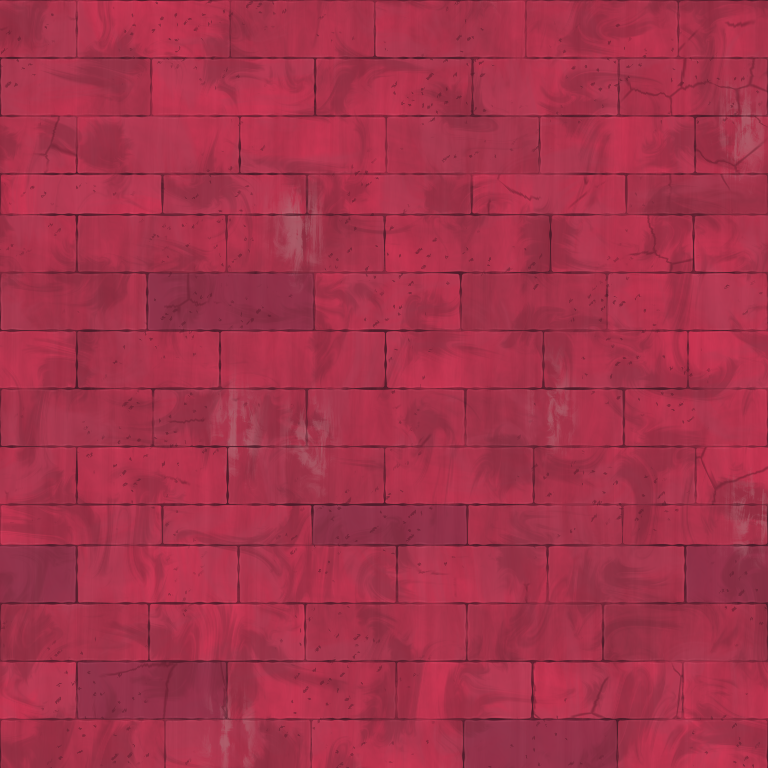
Reproduce this texture procedurally as a Shadertoy shader.

```glsl
float hash(vec2 p) {
    vec3 q = fract(vec3(p.xyx) * 0.1031);
    q += dot(q, q.yzx + 33.33);
    return fract((q.x + q.y) * q.z);
}

// Layered, rotated and warped sines, roughly -0.8 to 0.8
float clouds(vec2 p) {
    float sum = 0.0, amp = 0.5;
    for (int i = 0; i < 6; i++) {
        p = mat2(0.8, -0.6, 0.6, 0.8) * p * 1.7 + 1.3;
        p += 0.8 * sin(p.yx * 1.1 + float(i));
        sum += amp * sin(p.x) * sin(p.y);
        amp *= 0.65;
    }
    return sum;
}

// Cellular noise: nearest distance, second distance, cell id
vec3 cells(vec2 p) {
    vec3 best = vec3(9.0, 9.0, 0.0);
    for (int j = -1; j <= 1; j++)
    for (int i = -1; i <= 1; i++) {
        vec2 c = floor(p) + vec2(i, j);
        float d = length(c + 0.15 + 0.7 * vec2(hash(c), hash(c + 71.0)) - p);
        if (d < best.x) best = vec3(d, best.x, hash(c + 37.0));
        else best.y = min(best.y, d);
    }
    return best;
}

void mainImage(out vec4 fragColor, in vec2 fragCoord) {
    vec2 uv = fragCoord / iResolution.xy;
    float aa = 1.0 / iResolution.y;

    // Courses from the top down; every sixth one is low
    float y = 1.0 - uv.y, top = 0.0, height = 0.0755, row = 0.0;
    for (int i = 0; i < 14; i++) {
        height = i % 6 == 3 ? 0.053 : 0.0755;
        row = float(i);
        if (y < top + height) break;
        top += height;
    }

    // Five blocks per course in running bond, joints slightly uneven
    float u = 5.0 * uv.x - 0.5 * mod(row + 1.0, 2.0);
    float n = floor(u + 0.5), wrapped = mod(n, 5.0);
    float side = u - n - 0.17 * (hash(vec2(wrapped, row + 5.0)) - 0.5) * step(0.5, wrapped);
    vec2 block = vec2(mod(side < 0.0 ? n - 1.0 : n, 5.0), row);
    float id = hash(block * 3.0 + 11.0);

    // Distance to the rounded block edge
    vec2 gap = vec2(abs(side) / 5.0, min(y - top, top + height - y));
    gap += 0.0005 * sin(uv.yx * 190.0 + 2.0 * sin(uv.yx * 71.0));
    float edge = 0.004 - length(max(0.004 - gap, 0.0));

    // Block tone with painted blotches and soft tonal breaks
    vec2 shifted = uv + 7.0 * id;
    float blotch = clouds(shifted * vec2(13.0, 10.0));
    float broad = clouds(uv * 4.0 + 2.0);
    float grain = clouds(uv * vec2(90.0, 60.0));
    float streak = clouds(uv * vec2(75.0, 9.0) + 5.0);
    float tone = 0.54 + 0.62 * (id - 0.5) + 0.38 * blotch + 0.2 * broad;
    tone += 0.12 * grain + 0.08 * streak + 0.16 * (hash(vec2(floor(uv.x * 10.0), row)) - 0.5);
    vec3 color = mix(vec3(0.59, 0.185, 0.265), vec3(0.76, 0.2, 0.31), clamp(tone, -0.25, 1.1));
    float faded = smoothstep(-0.1, 0.5, clouds(shifted.yx * 11.0 + 3.0));
    color = mix(color, vec3(0.66, 0.235, 0.325), 0.5 * faded);
    color = mix(color, vec3(0.5, 0.18, 0.27), 0.7 * step(0.965, id));

    // Grime gathers in patches and along the edges
    float grime = smoothstep(0.15, 0.7, clouds(uv * 17.0 + 9.0) + 0.35 * exp(-edge * 120.0));
    color = mix(color, vec3(0.44, 0.15, 0.21), 0.4 * grime);

    // Pale upright scrapes
    vec2 q = uv * vec2(9.0, 5.0) + 0.12 * vec2(blotch, grain);
    vec3 scrape = cells(q);
    float pale = step(0.82, scrape.z) * smoothstep(0.42, 0.05, scrape.x);
    pale *= smoothstep(-0.25, 0.55, streak + 0.6 * grain);
    color = mix(color, vec3(0.66, 0.42, 0.45), 0.6 * pale);

    // Small pits, clustered
    vec3 pit = cells(uv * 85.0 + 0.5 * grain);
    float pits = step(0.72, pit.z) * (1.0 - smoothstep(0.08, 0.26, pit.x));
    pits *= smoothstep(0.0, 0.35, clouds(uv * 9.0 + 20.0));
    color = mix(color, vec3(0.36, 0.11, 0.17), 0.55 * pits);

    // Hairline cracks on a few blocks
    vec3 web = cells(shifted * 11.0 + 0.12 * blotch);
    float crack = 1.0 - smoothstep(0.0, 0.0012 + aa, (web.y - web.x) / 22.0);
    crack *= step(0.8, hash(block + 53.0)) * smoothstep(0.0, 0.3, broad + 0.5 * blotch);
    color = mix(color, vec3(0.38, 0.11, 0.17), 0.5 * crack);

    // Thin dark joints of uneven strength with a faint lit rim
    float rim = smoothstep(0.001, 0.0025, edge) * (1.0 - smoothstep(0.0025, 0.005, edge));
    color += 0.035 * rim * (0.5 + streak);
    float strength = clamp(0.55 + 0.6 * clouds(uv * 14.0 + 30.0), 0.2, 0.9);
    float joint = 1.0 - smoothstep(0.0004, 0.0008 + aa * 0.8, edge);
    color = mix(color, vec3(0.27, 0.1, 0.15), strength * joint);

    fragColor = vec4(clamp(color, 0.0, 1.0), 1.0);
}
```
